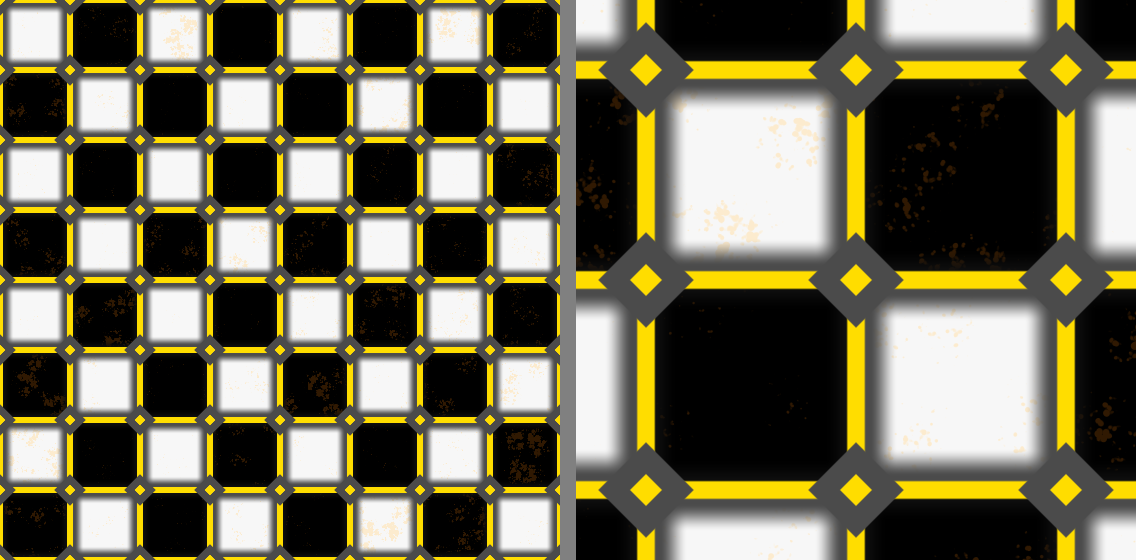
Left: the whole. Right: its middle third, enlarged.
This pattern is drawn by a three.js fragment shader. Its source:

```glsl
varying vec2 vUv;

const float TILES = 8.0;
const float SOFT = 0.006;          // half width of a smoothed edge, in tiles
const float LINE_HALF = 0.042;
const float NODE_OUTER = 0.227;
const float NODE_INNER = 0.076;

const vec3 YELLOW = vec3(1.0, 0.865, 0.0);
const vec3 GREY = vec3(0.295);
const vec3 WHITE = vec3(0.97);
const vec3 BLACK = vec3(0.0);
const vec3 RUST = vec3(0.27, 0.14, 0.01);
const vec3 STAIN = vec3(1.0, 0.89, 0.70);

vec2 hash2(vec2 p) {
  vec3 q = fract(p.xyx * vec3(0.1031, 0.1030, 0.0973));
  q += dot(q, q.yzx + 33.33);
  return fract((q.xx + q.yz) * q.zy);
}

// Distance to the nearest scattered point, wrapping after count cells
float cellular(vec2 uv, float count, float seed) {
  vec2 p = uv * count;
  vec2 base = floor(p);
  float nearest = 2.0;
  for (int y = -1; y <= 1; y++) {
    for (int x = -1; x <= 1; x++) {
      vec2 cell = base + vec2(float(x), float(y));
      vec2 point = cell + hash2(mod(cell, count) + seed);
      nearest = min(nearest, length(point - p));
    }
  }
  return nearest;
}

float inside(float dist, float limit) {
  return 1.0 - smoothstep(limit - SOFT, limit + SOFT, dist);
}

// Rises from the tile border inwards, with softened corners
float bevel(vec2 border, float start, float end) {
  vec2 rise = smoothstep(vec2(start), vec2(end), border);
  return rise.x * rise.y;
}

// Small specks gathered in patches, stronger on some tiles
float wear(vec2 uv, vec2 tile) {
  float worn = hash2(tile + 17.0).x;
  float amount = mix(0.25, 1.0, worn * worn);
  float patches = 1.0 - smoothstep(0.1, 0.65, cellular(uv, 19.0, 5.0));
  float clumps = 1.0 - smoothstep(0.1, 0.8, cellular(uv, 67.0, 41.0));
  float radius = amount * patches * (0.25 + 0.55 * clumps);
  float coarse = cellular(uv, 150.0, 73.0);
  float fine = cellular(uv, 251.0, 111.0);
  float grain = 0.55 * coarse + 0.45 * fine;
  return smoothstep(-0.06, 0.12, radius - grain) * smoothstep(0.02, 0.15, radius);
}

void main() {
  vec2 p = vUv * TILES;
  vec2 tile = mod(floor(p), TILES);
  vec2 local = fract(p);
  vec2 border = min(local, 1.0 - local);
  float lineDist = min(border.x, border.y);
  float nodeDist = border.x + border.y;
  float isWhite = mod(tile.x + tile.y, 2.0);

  // Checkered tiles with shaded rims
  float specks = wear(vUv, tile);
  float whiteFace = bevel(border, 0.065, 0.20);
  float blackFace = bevel(border, 0.02, 0.15);
  vec3 whiteTile = mix(GREY, mix(WHITE, STAIN, 0.6 * specks), whiteFace);
  vec3 blackTile = mix(vec3(0.06), mix(BLACK, RUST, 0.7 * specks), blackFace);
  vec3 color = mix(blackTile, whiteTile, isWhite);

  // Lattice lines and the diamonds on their crossings
  color = mix(color, YELLOW, inside(lineDist, LINE_HALF));
  color = mix(color, GREY, inside(nodeDist, NODE_OUTER));
  color = mix(color, YELLOW, inside(nodeDist, NODE_INNER));

  gl_FragColor = vec4(color, 1.0);
}
```
